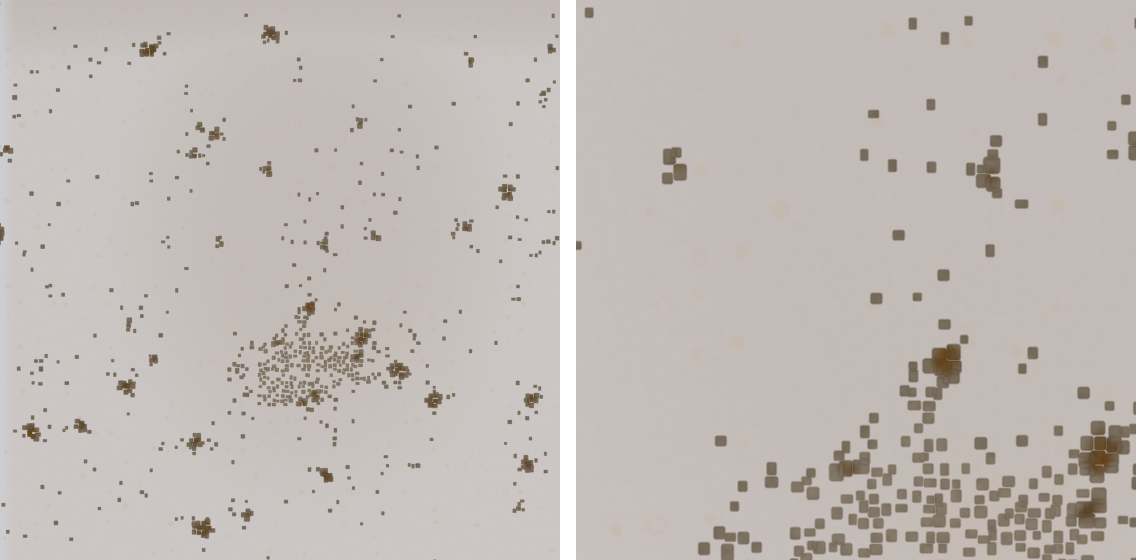
Left, the full canvas; right, a detail of the centre.
This texture is drawn by a WebGL 2 fragment shader. Its source:

```glsl
#version 300 es
precision highp float;
// Rusty granules scattered on a pale, softly lit plate.
// Small rounded squares sit on a jittered grid; a field of clumps, satellites
// and one broken colony decides which are present and how brown they become.

uniform vec2 u_resolution;
out vec4 fragColor;

const vec3 PALE = vec3(0.797, 0.777, 0.768);
const vec3 SHADED = vec3(0.758, 0.730, 0.714);
const vec3 COOL_EDGE = vec3(0.81, 0.82, 0.85);
const vec3 STAIN = vec3(0.78, 0.70, 0.61);
const vec3 GREY_GRAIN = vec3(0.465, 0.42, 0.355);
const vec3 COLONY_GRAIN = vec3(0.51, 0.465, 0.405);
const vec3 RUST = vec3(0.38, 0.285, 0.165);
const vec3 AMBER = vec3(0.42, 0.27, 0.09);
const vec3 SEAM = vec3(0.31, 0.25, 0.18);

const float GRAIN_CELLS = 128.0;
const vec2 GRAIN_HALF = vec2(0.0024, 0.0040);   // smallest, largest
const float CLUMP_GROWTH = 0.0014;
const float LOOSE_CHANCE = 0.016;
const float SATELLITE_CHANCE = 0.2;
const float SATELLITE_REACH = 0.012;
const float CLUMP_CELLS = 8.0;
const float CLUMP_CHANCE = 0.72;
const vec2 CLUMP_RADII = vec2(0.002, 0.020);
const float KNOT_CELLS = 21.0;                  // clumps within the colony
const float KNOT_CHANCE = 0.5;
const vec2 KNOT_RADII = vec2(0.007, 0.018);
const vec2 COLONY_CENTRE = vec2(0.56, 0.345);
const vec2 COLONY_RADII = vec2(0.125, 0.085);
const float SPECK_CELLS = 38.0;

float hash(vec2 p) { return fract(sin(dot(p, vec2(127.1, 311.7))) * 43758.55); }
vec2 hash2(vec2 p) { return vec2(hash(p), hash(p + vec2(37.3, 71.9))); }

float noise(vec2 p) {
    vec2 i = floor(p), f = fract(p);
    f = f * f * (3.0 - 2.0 * f);
    return mix(mix(hash(i), hash(i + vec2(1, 0)), f.x),
               mix(hash(i + vec2(0, 1)), hash(i + vec2(1, 1)), f.x), f.y);
}

// Depth below the rim of the nearest clump, negative outside.
float clumpDepth(vec2 p, float cells, vec2 radii, float chance) {
    vec2 base = floor(p * cells - 0.5);
    float depth = -1.0;
    for (int i = 0; i < 4; i++) {
        vec2 cell = base + vec2(i & 1, i >> 1);
        if (hash(cell + 3.7 * cells) > chance) continue;
        vec2 offset = p - (cell + 0.05 + 0.9 * hash2(cell + cells)) / cells;
        float size = hash(cell + 5.3 * cells);
        float angle = 6.2832 * hash(cell + 7.9 * cells);
        float along = dot(offset, vec2(cos(angle), sin(angle)));
        float stretched = sqrt(dot(offset, offset) + 0.5 * along * along);
        depth = max(depth, mix(radii.x, radii.y, size * size) - stretched);
    }
    return depth;
}

float colonyDepth(vec2 p) {
    return 1.0 - length((p - COLONY_CENTRE) / COLONY_RADII) + 0.7 * (noise(p * 24.0) - 0.5);
}

// Depth in the clumps, including the knots of the colony.
float fieldDepth(vec2 p, float colony) {
    float depth = clumpDepth(p, CLUMP_CELLS, CLUMP_RADII, CLUMP_CHANCE);
    if (colony > -0.5) {
        float knot = clumpDepth(p, KNOT_CELLS, KNOT_RADII, KNOT_CHANCE);
        depth = max(depth, knot - 0.05 * max(-colony, 0.0));
    }
    return depth + 0.006 * (noise(p * 90.0) - 0.5) * smoothstep(-0.01, 0.005, depth);
}

float grainChance(vec2 p, float depth, float colony) {
    if (depth > 0.0) return 1.0;
    float loose = LOOSE_CHANCE * smoothstep(0.35, 0.8, noise(p * 9.0)) * mix(1.6, 0.6, p.y);
    float satellite = SATELLITE_CHANCE * exp(depth / SATELLITE_REACH);
    return loose + satellite + 0.55 * smoothstep(-0.15, 0.5, colony);
}

vec3 plate(vec2 p) {
    float shade = 0.9 * smoothstep(0.48, 0.12, length((p - vec2(0.56, 0.6)) * vec2(1.1, 0.8)));
    shade = max(shade, smoothstep(0.86, 1.0, p.y));
    vec3 color = mix(PALE, SHADED, shade);
    color = mix(color, COOL_EDGE, 0.6 * smoothstep(0.03, 0.0, p.x));
    float halo = exp(-8.0 * length((p - COLONY_CENTRE) * vec2(0.8, 1.2)));
    color = mix(color, STAIN, 0.22 * halo * noise(p * 14.0));
    // Faint tan specks, a few of them hollow
    vec2 cell = floor(p * SPECK_CELLS);
    vec2 offset = fract(p * SPECK_CELLS) - 0.3 - 0.4 * hash2(cell + 11.0);
    float size = mix(0.06, 0.2, hash(cell + 23.0));
    float dist = length(offset) - size + 0.12 * (noise(p * 240.0) - 0.5);
    if (hash(cell + 31.0) < 0.15) dist = abs(dist) - 0.03;
    float speck = smoothstep(0.06, -0.06, dist) * step(hash(cell + 43.0), 0.22);
    color = mix(color, STAIN, 0.3 * speck);
    return color + 0.008 * (noise(p * 300.0) - 0.5);
}

void main() {
    float scale = min(u_resolution.x, u_resolution.y);
    vec2 p = gl_FragCoord.xy / scale;
    float soft = max(0.8 / scale, 0.0008);
    float nearest = 1.0, seam = 0.0;

    // Union of the grains in the neighbouring cells
    vec2 base = floor(p * GRAIN_CELLS);
    for (int i = 0; i < 9; i++) {
        vec2 cell = base + vec2(i % 3 - 1, i / 3 - 1);
        vec2 centre = (cell + 0.2 + 0.6 * hash2(cell)) / GRAIN_CELLS;
        float colony = colonyDepth(centre);
        float depth = fieldDepth(centre, colony);
        if (hash(cell + 17.0) > grainChance(centre, depth, colony)) continue;
        vec2 halfSize = mix(vec2(GRAIN_HALF.x), vec2(GRAIN_HALF.y), hash2(cell + 53.0));
        halfSize += CLUMP_GROWTH * step(0.0, depth);
        float corner = 0.45 * min(halfSize.x, halfSize.y);
        float dist = length(max(abs(p - centre) - halfSize + corner, 0.0)) - corner;
        nearest = min(nearest, dist);
        seam = max(seam, smoothstep(0.0014, 0.0, abs(dist)));
    }

    // Grey rims, rust cores, amber patches and dark seams
    float colony = colonyDepth(p);
    float core = smoothstep(-0.001, 0.011, fieldDepth(p, colony));
    vec3 grain = mix(GREY_GRAIN, COLONY_GRAIN, smoothstep(0.0, 0.4, colony));
    grain = mix(grain, RUST, core * mix(0.6, 1.0, noise(p * 110.0)));
    grain = mix(grain, AMBER, 0.9 * core * smoothstep(0.5, 0.85, noise(p * 85.0 + 9.0)));
    grain = mix(grain, SEAM, seam * mix(0.2, 0.45, core));
    grain += 0.04 * (noise(p * 260.0) - 0.5);

    float cover = smoothstep(soft, -soft, nearest);
    fragColor = vec4(mix(plate(p), grain, cover), 1.0);
}
```
